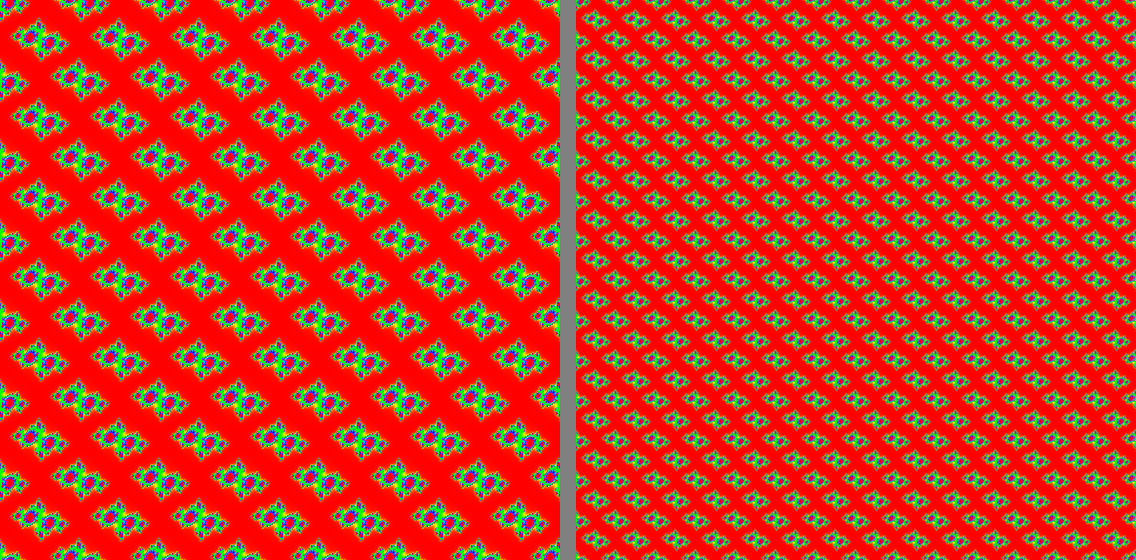
Left, the tile; right, the same tile 2 across and 2 down.
Give the GLSL for this pattern, as a WebGL 1 fragment shader.

```glsl
precision highp float;

uniform vec2 u_resolution;

const float REPEATS = 7.0;                     // cells across and down, two motifs in each
const vec2 CELL_SPAN = vec2(4.0, 3.1);         // size of one cell in the complex plane
const vec2 JULIA_C = vec2(-0.74, 0.23);
const int MAX_STEPS = 48;
const float ESCAPE_RADIUS_SQ = 4.0;
const float GREEN_START = 13.0;                // steps where the rim has turned green
const float GREEN_END = 18.0;                  // steps where green starts turning cyan
const float RIM_POWER = 2.4;                   // keeps the quick escapes red
const int SAMPLES = 2;                         // antialiasing samples per axis

vec3 hueToRgb(float hue) {
  return clamp(abs(fract(hue + vec3(0.0, 2.0, 1.0) / 3.0) * 6.0 - 3.0) - 1.0, 0.0, 1.0);
}

// Staggered lattice: motifs at the cell centres and the cell corners.
vec2 nearestMotif(vec2 cellPos) {
  vec2 fromCentre = fract(cellPos) - 0.5;
  vec2 fromCorner = fract(cellPos + 0.5) - 0.5;
  return abs(fromCentre.x) + abs(fromCentre.y) < 0.5 ? fromCentre : fromCorner;
}

// Steps taken before z leaves the escape circle.
float juliaSteps(vec2 z) {
  float steps = 0.0;
  for (int i = 0; i < MAX_STEPS; i++) {
    z = vec2(z.x * z.x - z.y * z.y, 2.0 * z.x * z.y) + JULIA_C;
    if (dot(z, z) > ESCAPE_RADIUS_SQ) break;
    steps += 1.0;
  }
  return steps;
}

// Red to green over the rim, a green body, then cyan to red inside the eyes.
vec3 stepColour(float steps) {
  float rim = pow(min(steps / GREEN_START, 1.0), RIM_POWER);
  float eye = clamp((steps - GREEN_END) / (float(MAX_STEPS) - GREEN_END), 0.0, 1.0);
  return hueToRgb((rim + 2.0 * eye) / 3.0);
}

void main() {
  vec3 total = vec3(0.0);
  for (int j = 0; j < SAMPLES; j++) {
    for (int i = 0; i < SAMPLES; i++) {
      vec2 jitter = (vec2(float(i), float(j)) + 0.5) / float(SAMPLES) - 0.5;
      vec2 uv = (gl_FragCoord.xy + jitter) / u_resolution;
      vec2 z = nearestMotif(uv * REPEATS) * CELL_SPAN;
      total += stepColour(juliaSteps(z));
    }
  }
  gl_FragColor = vec4(total / float(SAMPLES * SAMPLES), 1.0);
}
```
